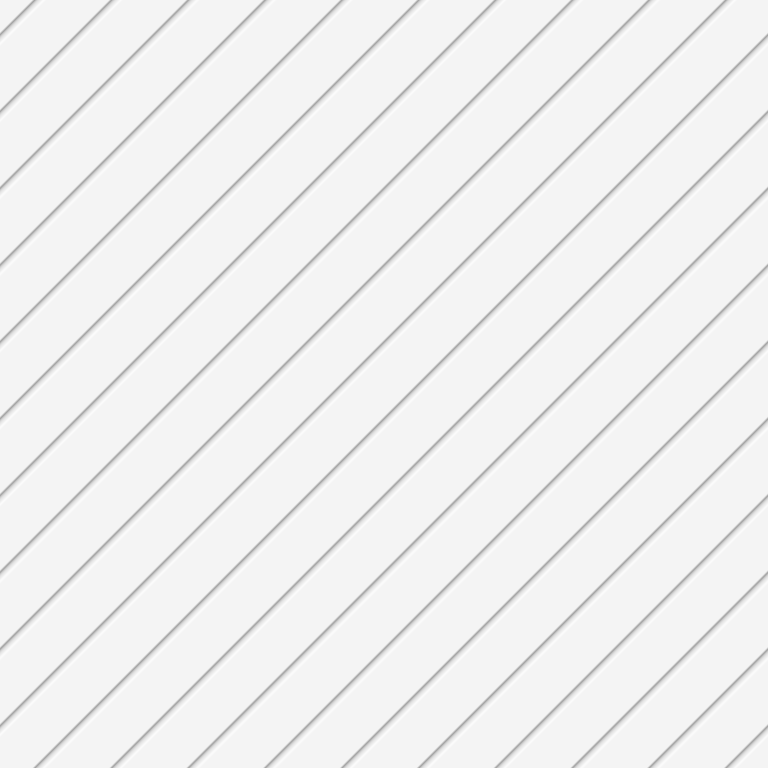
Write a Shadertoy shader that draws this pattern.

```glsl
// Pale panel cut by ten diagonal grooves per side, rising to the right.
// Each groove is a one-dimensional profile across the diagonal: a crisp dark
// edge, a shadow fading to the lower right, then a thin white highlight.

// Brightness across one groove; t is measured in periods from its dark edge.
float grooveShade(float t, float pixel) {
    float edge = smoothstep(-0.035 - 0.5 * pixel, 0.005, t);
    float shadow = 0.34 * edge * exp(-max(t, 0.0) / 0.032);
    float offset = (t - 0.115) / 0.026;
    float highlight = 0.036 * exp(-offset * offset);
    return 0.957 - shadow + highlight;
}

void mainImage(out vec4 fragColor, in vec2 fragCoord) {
    vec2 uv = fragCoord / iResolution.xy;

    // A whole number of periods along both axes keeps the tile seamless.
    float across = 10.0 * (uv.x - uv.y);
    float t = fract(across - 0.455 + 0.5) - 0.5;
    float pixel = 10.0 / min(iResolution.x, iResolution.y);

    // Average three samples over the pixel to smooth the narrow profile.
    float shade = 0.0;
    for (int i = -1; i <= 1; i++) {
        shade += grooveShade(t + float(i) * pixel / 3.0, pixel) / 3.0;
    }
    fragColor = vec4(vec3(shade), 1.0);
}
```
